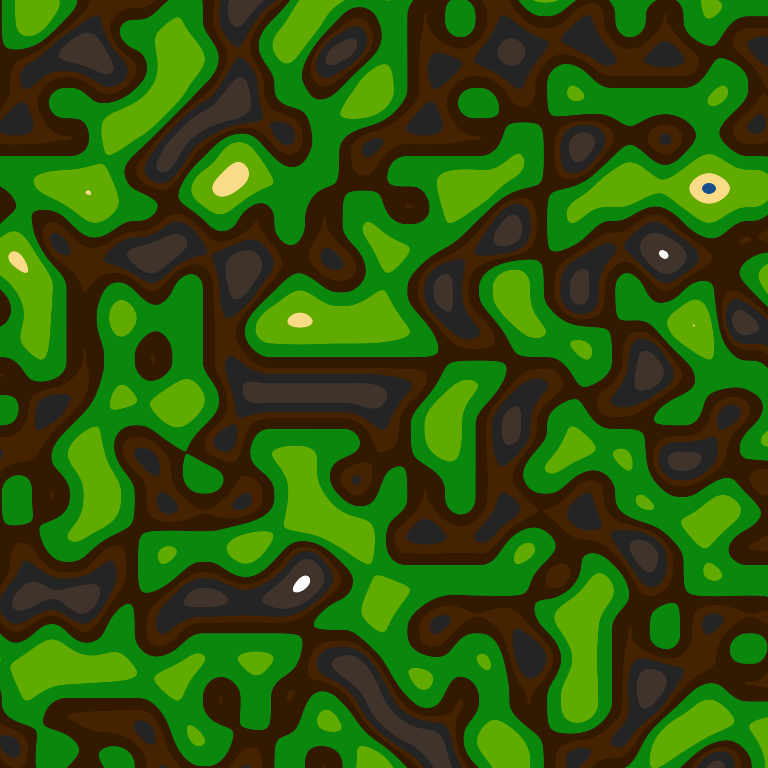
Write a Shadertoy shader that draws this texture.

```glsl
// Camouflage of nested contour bands, like a map of winding hills and hollows.
// One octave of gradient noise is cut at fixed heights; each band between
// two heights gets a flat colour, with its border smoothed over one pixel.

#define CELLS 11.264     // noise cells along the canvas height
#define SEED 37u         // picks another arrangement
#define EDGE_WIDTH 0.8   // border softness in screen pixels
#define GREEN_TOP -0.025 // height where green gives way to brown

const int BORDERS = 8;

// Heights between neighbouring bands, from the lowest hollow to the peaks
const float borderHeight[BORDERS] = float[](
    -0.75, -0.61, -0.27, GREEN_TOP, 0.145, 0.26, 0.43, 0.65);

// Colour above each border
const vec3 bandColor[BORDERS] = vec3[](
    vec3(0.98, 0.86, 0.53),   // sand
    vec3(0.38, 0.67, 0.00),   // light green
    vec3(0.04, 0.53, 0.05),   // green
    vec3(0.20, 0.10, 0.00),   // dark brown
    vec3(0.275, 0.137, 0.00), // brown
    vec3(0.14, 0.14, 0.14),   // charcoal
    vec3(0.25, 0.20, 0.17),   // stone
    vec3(1.00, 1.00, 1.00));  // snow

const vec3 waterBlue = vec3(0.09, 0.31, 0.55);

// Integer hash of a lattice point
uint hash(ivec2 point) {
    uint h = uint(point.x) * 0x9E3779B1u ^ uint(point.y) * 0x85EBCA77u;
    h ^= SEED * 0xC2B2AE3Du;
    h = (h ^ (h >> 16)) * 0x7FEB352Du;
    h = (h ^ (h >> 15)) * 0x846CA68Bu;
    return h ^ (h >> 16);
}

// Slope at a lattice point: diagonal, horizontal or vertical, equally often
vec2 gradient(ivec2 point) {
    uint h = hash(point);
    vec2 slope = vec2(h & 1u, (h >> 1) & 1u) * 2.0 - 1.0;
    uint kind = (h >> 8) % 3u;
    if (kind == 1u) slope.y = 0.0;
    if (kind == 2u) slope.x = 0.0;
    return slope;
}

float cornerHeight(ivec2 cell, vec2 local, ivec2 corner) {
    return dot(gradient(cell + corner), local - vec2(corner));
}

// Gradient noise with a quintic fade, zero at every lattice point
float gradientNoise(vec2 p) {
    ivec2 cell = ivec2(floor(p));
    vec2 f = fract(p);
    vec2 fade = f * f * f * (f * (f * 6.0 - 15.0) + 10.0);
    float bottom = mix(cornerHeight(cell, f, ivec2(0, 0)),
                       cornerHeight(cell, f, ivec2(1, 0)), fade.x);
    float top = mix(cornerHeight(cell, f, ivec2(0, 1)),
                    cornerHeight(cell, f, ivec2(1, 1)), fade.x);
    return mix(bottom, top, fade.y);
}

void mainImage(out vec4 fragColor, in vec2 fragCoord) {
    vec2 uv = fragCoord / iResolution.y;
    float height = gradientNoise(uv * CELLS);
    float soft = max(0.5 * EDGE_WIDTH * fwidth(height), 1e-5);

    // Lay the bands over each other from low to high
    vec3 color = waterBlue;
    for (int i = 0; i < BORDERS; i++) {
        float border = borderHeight[i];
        color = mix(color, bandColor[i],
                    smoothstep(border - soft, border + soft, height));
    }
    fragColor = vec4(color, 1.0);
}
```
